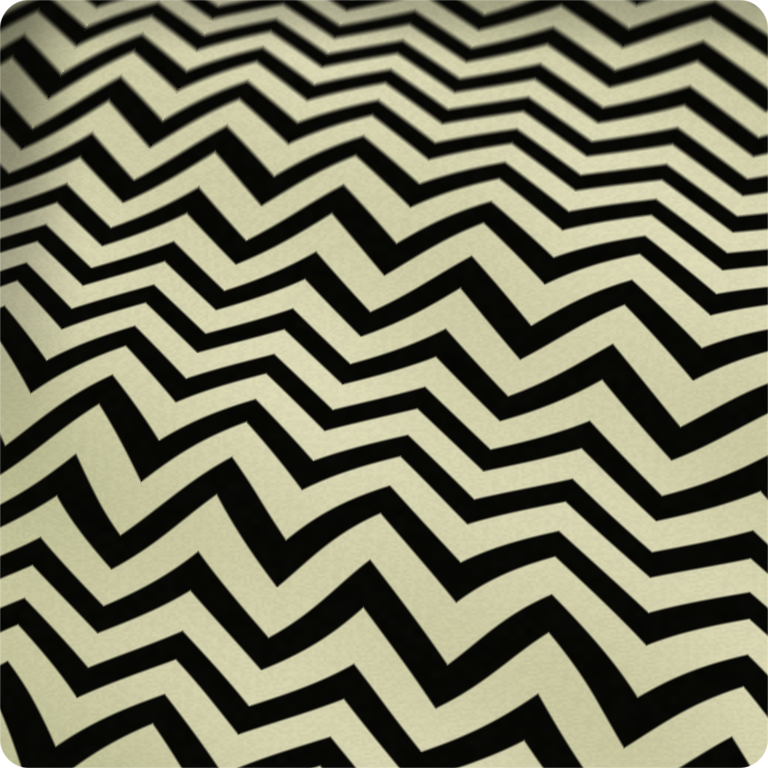
Reproduce this pattern procedurally as a Shadertoy shader.

```glsl
// Black and cream zigzag cloth lying in soft diagonal folds, seen at a slant

float hash(vec2 p) {
    return fract(sin(dot(p, vec2(127.1, 311.7))) * 43758.5453);
}

float noise(vec2 p) {
    vec2 i = floor(p), f = fract(p);
    f = f * f * (3.0 - 2.0 * f);
    return mix(mix(hash(i), hash(i + vec2(1, 0)), f.x),
               mix(hash(i + vec2(0, 1)), hash(i + vec2(1, 1)), f.x), f.y);
}

// Zigzag count across: columns lean, fan out towards the viewer and widen to the right
float columnCoord(vec2 p) {
    float start = 0.546 - 0.41 * p.y + 0.039 * smoothstep(0.65, 0.91, p.y);
    float q = (p.x - start) / (0.181 + 0.052 * p.y);
    return (sqrt(max(1.0 + 0.132 * q, 0.01)) - 1.0) / 0.066;
}

// Stripe count downwards: perspective spacing, squeezed and stretched by the folds
float rowCoord(vec2 p, float fold) {
    float side = p.x - 0.586;
    float y = p.y - side * (0.13 + 0.138 * p.y + 0.077 * side);
    float wave = (0.36 - 0.19 * p.y) * sin(13.4 * (fold - 0.306));
    return 14.29 * log(0.581 + 0.947 * y) + 0.48 - 0.61 * fold + wave;
}

void mainImage(out vec4 fragColor, in vec2 fragCoord) {
    vec2 uv = fragCoord / iResolution.xy;
    vec2 p = vec2(uv.x, 1.0 - uv.y);
    float fold = p.y - 0.5 * p.x;

    // Zigzag stripes
    float zigzag = 1.0 - 2.0 * abs(fract(columnCoord(p)) - 0.5);
    float stripe = rowCoord(p, fold) - 0.87 * zigzag;
    float dist = abs(fract(stripe + 0.28) - 0.5) - 0.22;

    // Edge softness grows with distance from the plane of focus
    float slope = length(vec2(dFdx(stripe), dFdy(stripe)));
    float blur = 0.0014 + 0.003 * smoothstep(0.4, 0.0, p.y);
    float soft = slope * (0.7 + blur * iResolution.y);
    float cream = smoothstep(-soft, soft, dist);

    // Light across the folds, with a fine weave
    float light = 0.72 + 0.22 * sin(13.4 * (fold - 0.2)) + 0.35 * (noise(p * 5.0) - 0.5);
    light -= 0.6 * smoothstep(0.45, 0.0, p.x) * smoothstep(0.3, 0.8, p.y);
    vec3 cloth = mix(vec3(0.74, 0.74, 0.58), vec3(0.86, 0.85, 0.71), clamp(light, 0.0, 1.0));
    cloth *= 1.0 + 0.05 * (noise(p * vec2(260.0, 330.0)) - 0.5);
    cloth *= 1.0 - 0.35 * smoothstep(0.12, 0.0, p.x) * smoothstep(0.7, 0.1, p.y);
    cloth *= 1.0 - 0.2 * smoothstep(0.08, 0.0, p.y);
    vec3 ink = vec3(0.02, 0.02, 0.01) + 0.015 * noise(p * 90.0);
    vec3 col = mix(ink, cloth, cream);

    // White rounded corners
    vec2 corner = max(abs(uv - 0.5) - 0.462, 0.0);
    float outside = length(corner) - 0.038;
    float aa = 1.0 / iResolution.y;
    col = mix(col, vec3(1.0), smoothstep(-aa, aa, outside));

    fragColor = vec4(col, 1.0);
}
```
